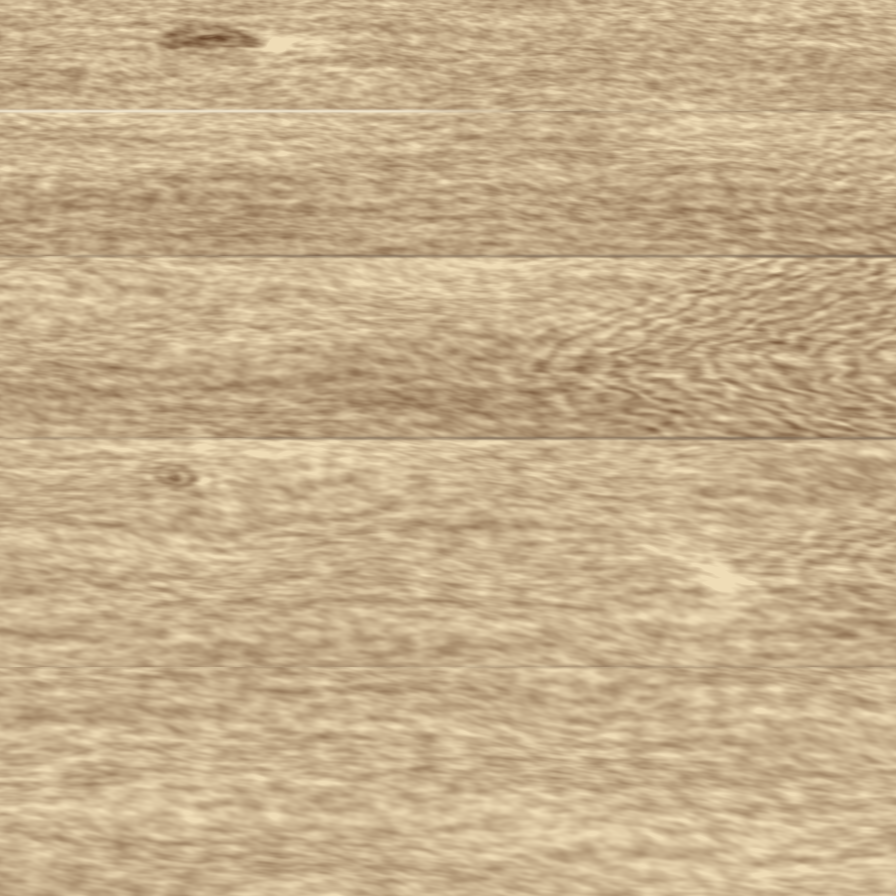
Write a Shadertoy shader that draws this texture.

```glsl
// Pale oak floor boards receding upwards: board heights shrink by a fixed ratio.
// Each board carries layered stretched gradient noise for grain, plus arched
// growth lines, knots and bevelled seams placed by formulas of its index.

#define RATIO 1.255               // height of a board over the one above it
#define HORIZON -0.511            // where the boards would vanish, from the top
#define FIRST_SCALE 0.635         // distance from horizon to the first full seam
#define MID_WOOD vec3(0.782, 0.69, 0.553)
#define TONE_RANGE vec3(0.26, 0.29, 0.27)
#define SEAM_DARK vec3(0.47, 0.40, 0.33)
#define SEAM_PALE vec3(0.95, 0.91, 0.82)
#define FLECK_TILT 0.5
#define GRAIN_CONTRAST 1.05

vec2 hashDirection(vec2 cell) {
    vec3 h = fract(cell.xyx * vec3(0.1031, 0.1030, 0.0973));
    h += dot(h, h.yzx + 33.33);
    float angle = 6.2832 * fract((h.x + h.y) * h.z);
    return vec2(cos(angle), sin(angle));
}

float noise(vec2 p) {
    vec2 i = floor(p), f = fract(p);
    vec2 w = f * f * f * (f * (f * 6.0 - 15.0) + 10.0);
    vec2 e = vec2(1.0, 0.0);
    float low = mix(dot(hashDirection(i), f),
                    dot(hashDirection(i + e), f - e), w.x);
    float high = mix(dot(hashDirection(i + e.yx), f - e.yx),
                     dot(hashDirection(i + 1.0), f - 1.0), w.x);
    return mix(low, high, w.y);
}

float bell(float x) { return exp(-x * x); }

// Distance from the top of the canvas for a board coordinate
float boardToCanvas(float k) { return HORIZON + FIRST_SCALE * pow(RATIO, k); }

// Broad bands, thin streaks and short tilted flecks, denser on nearer boards
float grain(vec2 p, float density) {
    p.y += 0.07 * noise(p * vec2(5.0, 3.0));
    vec2 tilted = vec2(p.x, p.y - FLECK_TILT * p.x) * vec2(1.0, density);
    float tone = 0.30 * noise(p * vec2(2.5, 4.0));
    tone += 0.42 * noise(p * vec2(6.0, 17.0 * density) + 31.0);
    tone += 0.50 * noise(tilted * vec2(36.0, 21.0) + 57.0);
    tone += 0.46 * noise(tilted * vec2(62.0, 36.0) + 83.0);
    tone += 0.20 * noise(tilted * vec2(110.0, 58.0) + 11.0);
    return tone * GRAIN_CONTRAST;
}

// Nested growth lines opening to the right, with a pale flare near one tip
float arches(vec2 pos, float board, float wobble) {
    float offset = board - 2.0;
    float tip = 0.48 + 0.24 * abs(offset);
    vec2 d = pos - vec2(tip, boardToCanvas(board - 1.0 + 0.62));
    float bend = sqrt(d.y * d.y + 0.0006);
    float inside = smoothstep(-0.03, 0.18, d.x - 2.6 * bend + 0.07);
    float spacing = 1.25 - 0.125 * board;
    float lines = sin(spacing * (170.0 * d.x - 460.0 * bend) + 5.0 * wobble);
    float flare = bell((d.x - 0.08) / 0.045) * bell((d.y - 0.4 * d.x + 0.03) / 0.018);
    return bell(0.7 * offset) * inside * (0.24 * lines - 0.08)
         + 0.7 * flare * (1.0 - step(0.5, abs(board - 3.0)));
}

// Dark eye with rings and a pale curl on its right
float knot(vec2 pos, float board, float wobble) {
    float strength = max(0.0, cos(1.8 * board)) * (board > 3.5 ? 0.5 : 1.2);
    float wide = 0.5 + 0.5 * cos(3.14159 * board);
    float x = 0.235 - 0.13 * pow(board / 4.0, 4.0);
    float y = boardToCanvas(board - 1.0 + mix(0.18, 0.40, wide));
    vec2 e = (pos - vec2(x, y)) / vec2(mix(0.026, 0.058, wide), 0.0145);
    e.y += 0.45 * wobble - 0.15 * e.x;
    float r = length(e);
    float eye = exp(-1.2 * r * r) * (1.0 + 0.35 * sin(9.0 * r));
    float rings = 0.25 * sin(7.0 * r + 3.0 * wobble) * exp(-0.45 * r * r);
    float curl = bell((e.x - 1.5) / 0.65) * bell((e.y - 0.2) / 0.8);
    curl *= 0.7 + 0.5 * sin(6.0 * r);
    return strength * (rings + 0.8 * curl - 0.95 * eye);
}

void mainImage(out vec4 fragColor, in vec2 fragCoord) {
    vec2 pos = fragCoord / iResolution.xy;
    pos.y = 1.0 - pos.y;

    // Board index, position across the board and perspective scale
    float scale = (pos.y - HORIZON) / FIRST_SCALE;
    float k = log(scale) / log(RATIO);
    float board = floor(k) + 1.0;
    float across = fract(k);
    vec2 wood = vec2((pos.x - 0.5) / sqrt(scale) + 7.3 * board, k + 5.7 * board);
    float wobble = noise(wood * vec2(16.0, 9.0)) + 0.6 * noise(wood * vec2(38.0, 19.0));

    // Wood tone with darker lower edges on the middle boards
    float shade = bell(0.85 * (board - 1.4));
    float tone = grain(wood, 0.85 + 0.12 * board);
    tone += arches(pos, board, wobble) + knot(pos, board, wobble);
    tone += shade * (0.10 - 0.38 * smoothstep(0.05, 1.0, across));
    tone += 0.03 * step(2.5, board);

    // Soft worn bevel below each seam
    float seam = floor(k + 0.5);
    float d = pos.y - boardToCanvas(seam);
    float depth = bell(0.77 * (seam - 1.5));
    tone += 0.28 * depth * smoothstep(0.0, 0.003, d) * exp(-max(d, 0.0) / 0.015);
    vec3 color = MID_WOOD + TONE_RANGE * clamp(tone, -1.4, 0.6);

    // Seam line, and the catch of light along the uppermost full seam
    float blur = 0.0015 + 0.4 / iResolution.y;
    float wear = mix(0.5, 1.0, pos.x) + 0.6 * noise(vec2(pos.x * 14.0, seam * 9.0 + 0.4));
    color = mix(color, SEAM_DARK, clamp(0.8 * depth * wear * bell(d / blur), 0.0, 1.0));
    float lit = (1.0 - smoothstep(0.42, 0.62, pos.x)) * (1.0 - step(0.5, abs(seam)));
    color = mix(color, SEAM_PALE, 0.9 * lit * bell(d / blur));
    fragColor = vec4(color, 1.0);
}
```
